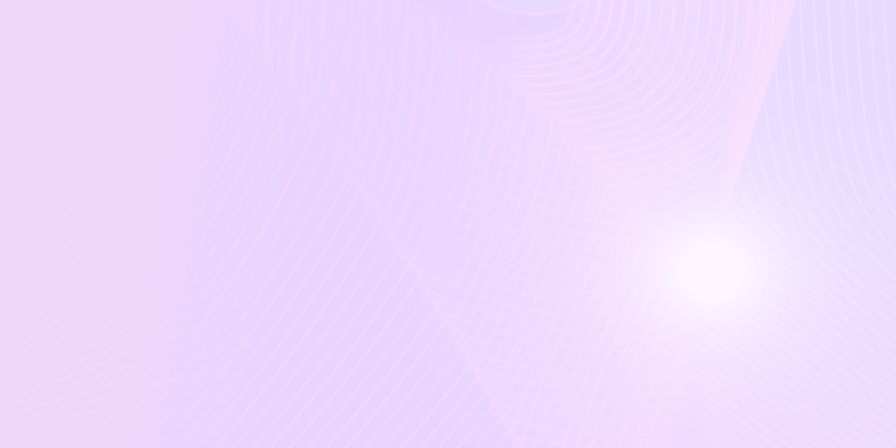
Write a Shadertoy shader that draws this background.

```glsl
// Pale lilac backdrop with woven pink strands, a soft fold and a white glow.

#define GLOW_CENTER vec2(1.589, 0.396)
#define CORE_SPREAD 0.011
#define HALO_SPREAD 0.050
#define LOOP_CENTER vec2(1.13, 1.03)
#define STRAND_WIDTH 0.0026
#define VEIL_DENSITY 24.0
#define MESH_DENSITY 32.0
#define LOOP_DENSITY 36.0
#define RAY_DENSITY 32.0

const vec3 ORCHID = vec3(0.935, 0.838, 0.980);
const vec3 LILAC = vec3(0.912, 0.830, 1.000);
const vec3 PERIWINKLE = vec3(0.902, 0.852, 1.000);
const vec3 PINK = vec3(0.985, 0.870, 0.995);
const vec3 PALE = vec3(0.945, 0.895, 1.000);
const vec3 WHITE = vec3(0.994, 0.966, 1.000);

float hash(float n) {
    n = fract(n * 0.1031);
    n *= n + 33.33;
    return fract(n * (n + n));
}

// Antialiased lines along the half-number levels of a field.
float strands(float field) {
    float pixel = 1.0 / iResolution.y;
    float slope = max(length(vec2(dFdx(field), dFdy(field))), 1e-4);
    float d = abs(fract(field) - 0.5) / slope * pixel;
    float line = 1.0 - smoothstep(STRAND_WIDTH - pixel * 0.5, STRAND_WIDTH + pixel, d);
    float strength = 0.7 + 0.3 * hash(floor(field) + 100.0);
    return mix(line * strength, 0.35, smoothstep(0.4, 0.8, slope));
}

// Smooth ramp of a given softness, centred on zero.
float side(float d, float softness) {
    return smoothstep(-softness, softness, d);
}

float foldX(float y) {
    return 1.155 - 0.53 * y - 0.14 * y * y;
}

// Right border of the mesh: bulges at the glow, leans left towards the top.
float meshX(float y) {
    return 1.48 + 0.42 * y - 0.98 * y * y;
}

vec3 background(vec2 p) {
    vec3 c = mix(ORCHID, LILAC, smoothstep(0.1, 0.75, p.x - 0.15 * p.y));
    float right = smoothstep(1.0, 1.9, p.x + 0.2 * (p.y - 0.5));
    return mix(c, PERIWINKLE, right);
}

void mainImage(out vec4 fragColor, in vec2 fragCoord) {
    vec2 p = fragCoord / iResolution.y;
    p.x *= 2.0 * iResolution.y / iResolution.x;
    float pastFold = p.x - foldX(p.y);
    float pastMesh = p.x - meshX(p.y);
    vec3 color = background(p);

    // Diagonal veil on the left, running on beneath the mesh
    float veil = strands((p.x - 0.88 * p.y + 0.3 * p.y * p.y) * VEIL_DENSITY);
    float veilMask = smoothstep(0.05, 0.75, p.x) * (1.0 - 0.5 * p.y * p.y);
    veilMask *= mix(1.0, 0.6, side(pastFold, 0.01)) * (1.0 - side(pastMesh, 0.06));
    color = mix(color, PINK, 0.42 * veil * veilMask);

    // Flat strands fanning in from the lower left corner
    float fan = strands((p.y - 0.06 - 0.28 * p.x) / (0.2 + 0.5 * p.x) * 12.0);
    float fanMask = smoothstep(0.2, 0.02, abs(p.y - 0.08 - 0.3 * p.x));
    fanMask *= 1.0 - smoothstep(0.15, 0.75, p.x);
    color = mix(color, PINK, 0.2 * fan * fanMask);

    // Mesh of steep and shallow strands between fold and glow
    float mesh = side(pastFold, 0.006) * (1.0 - side(pastMesh, 0.05));
    float steep = strands((p.x - 0.25 * p.y + 0.04 * cos(5.0 * p.y)) * MESH_DENSITY);
    vec2 arc = p - vec2(1.45, 0.95);
    float shallow = strands(length(arc * vec2(0.75, 1.0)) * MESH_DENSITY);
    float meshRise = smoothstep(0.75, 1.45, p.x);
    color = mix(color, PINK, mesh * (0.05 + 0.22 * meshRise));
    color = mix(color, PINK, 0.48 * steep * mesh * (0.45 + 0.55 * meshRise));
    color = mix(color, PINK, 0.40 * shallow * mesh * (1.0 - 0.7 * p.y));

    // Bright crease along the fold and a blush along the mesh border
    float crease = exp(-abs(pastFold) * 90.0) * smoothstep(0.9, 0.3, p.y);
    color = mix(color, PINK, 0.28 * crease);
    float blush = exp(-abs(pastMesh) * 9.0) * smoothstep(0.95, 0.5, p.y);
    color = mix(color, PINK, 0.45 * blush);

    // Loops hanging from the top: upright sides that curl in at the bottom
    vec2 q = abs(p - LOOP_CENTER) * vec2(1.0, 1.32);
    float radius = pow(dot(q * q, q), 1.0 / 3.0);
    float crossing = length((p - LOOP_CENTER + vec2(0.05, 0.0)) * vec2(1.0, 1.12));
    float bandX = 1.62 + 0.34 * (p.y - 0.53);
    float loops = side(pastMesh + 0.02, 0.05) * (1.0 - side(p.x - bandX, 0.01));
    loops *= smoothstep(0.12, 0.18, radius) * (1.0 - smoothstep(0.56, 0.72, radius));
    loops *= smoothstep(0.42, 0.62, p.y) * smoothstep(1.06, 1.22, p.x);
    color = mix(color, PINK, 0.25 * loops);
    color = mix(color, PINK, 0.75 * strands(radius * LOOP_DENSITY) * loops);
    color = mix(color, PINK, 0.30 * strands(crossing * LOOP_DENSITY) * loops);

    // Small shaded hollow at the top edge
    float hollow = length((p - vec2(1.19, 1.02)) * vec2(0.45, 1.0));
    color = mix(color, PERIWINKLE, 0.7 * (1.0 - smoothstep(0.042, 0.05, hollow)));
    color = mix(color, PINK, 0.45 * smoothstep(0.006, 0.001, abs(hollow - 0.05)));

    // Pink band of converging strands, tapering from the top edge to the glow
    float bandLeft = 1.60 + 0.15 * (p.y - 0.53);
    float across = (p.x - bandLeft) / max(bandX - bandLeft, 0.02);
    float band = smoothstep(-0.5, 0.9, across) * (1.0 - side(p.x - bandX, 0.006));
    band *= smoothstep(0.45, 0.6, p.y);
    color = mix(color, PINK, band * (0.55 + 0.3 * strands(across * 6.0)));

    // Rays on the right: upright above, bending outwards below
    float drop = 0.5 - p.y;
    float bend = 0.5 * (drop + sqrt(drop * drop + 0.03));
    float rays = strands((p.x - 1.4 * bend) * RAY_DENSITY);
    float rayMask = side(p.x - max(bandX, 1.56), 0.03);
    vec3 rayColor = mix(PINK, PALE, smoothstep(0.0, 0.6, p.y));
    color = mix(color, rayColor, rayMask * 0.22 * smoothstep(0.8, 0.2, p.y));
    color = mix(color, rayColor, 0.55 * rays * rayMask);

    // Glow: a white core melting into a wide halo
    vec2 g = (p - GLOW_CENTER) * vec2(0.93, 1.0);
    float core = 0.50 * exp(-dot(g, g) / CORE_SPREAD);
    float halo = 0.52 * exp(-dot(g, g) / HALO_SPREAD) + 0.15 * exp(-length(g) * 3.0);
    color = mix(color, WHITE, min(core + halo, 1.0));

    fragColor = vec4(color, 1.0);
}
```
